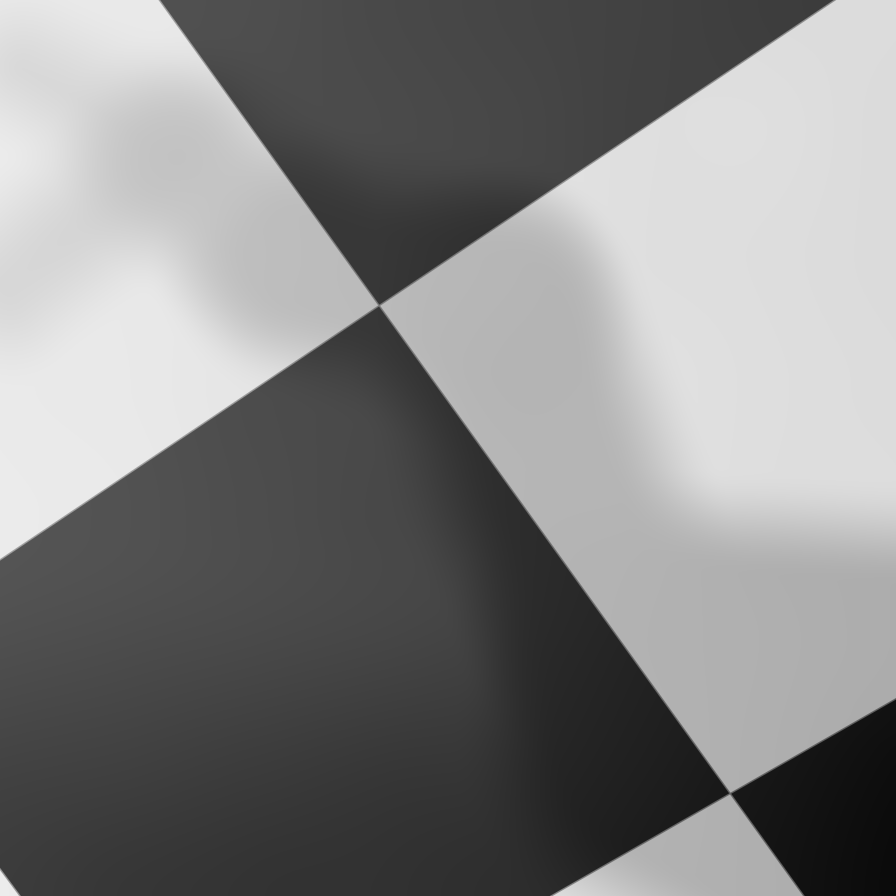
Reproduce this pattern procedurally as a WebGL 2 fragment shader.

```glsl
#version 300 es
precision highp float;

uniform vec2 u_resolution;
out vec4 outColor;

float hash(vec2 cell) {
    return fract(sin(dot(cell, vec2(127.1, 311.7))) * 43758.5);
}

float valueNoise(vec2 p) {
    vec2 cell = floor(p);
    vec2 f = fract(p);
    f = f * f * (3.0 - 2.0 * f);
    float low = mix(hash(cell), hash(cell + vec2(1.0, 0.0)), f.x);
    float high = mix(hash(cell + vec2(0.0, 1.0)), hash(cell + vec2(1.0)), f.x);
    return mix(low, high, f.y);
}

// Tilted board: integer values of the result are the tile borders
vec2 boardCoords(vec2 p, vec2 corner) {
    vec2 q = p - corner;
    float depth = 1.0 + dot(q, vec2(0.076, 0.078));
    float across = 0.755 * dot(q, vec2(1.39, 1.0));
    float along = 1.223 * dot(q, vec2(-0.6705, 1.0));
    return vec2(across, along) / depth;
}

// Alternates between +1 and -1 per tile, passing softly through zero
float softParity(float c, float edge) {
    float borderDistance = 0.5 - abs(fract(c) - 0.5);
    float parity = 1.0 - 2.0 * mod(floor(c), 2.0);
    return parity * smoothstep(0.0, edge, borderDistance);
}

float segmentDistance(vec2 p, vec2 a, vec2 b) {
    vec2 ab = b - a;
    float t = clamp(dot(p - a, ab) / dot(ab, ab), 0.0, 1.0);
    return length(p - a - t * ab);
}

// Light left over beside one blurred shadow stroke
float strokeLight(vec2 p, vec2 a, vec2 b, float radius, float strength) {
    float feather = 0.06;
    float d = segmentDistance(p, a, b);
    return 1.0 - strength * (1.0 - smoothstep(radius - feather, radius + feather, d));
}

float shadowAmount(vec2 p) {
    float light = 1.0;
    // Broad diagonal shadow
    light *= strokeLight(p, vec2(0.34, 0.71), vec2(0.55, 0.65), 0.11, 0.9);
    light *= strokeLight(p, vec2(0.55, 0.65), vec2(0.69, 0.30), 0.12, 0.95);
    light *= strokeLight(p, vec2(0.69, 0.30), vec2(1.05, 0.27), 0.13, 1.0);
    light *= strokeLight(p, vec2(0.73, 0.17), vec2(1.05, 0.00), 0.17, 1.0);
    // Fainter branches at the upper left
    light *= strokeLight(p, vec2(0.20, 0.83), vec2(0.34, 0.71), 0.09, 0.6);
    light *= strokeLight(p, vec2(0.00, 0.69), vec2(0.20, 0.83), 0.06, 0.5);
    light *= strokeLight(p, vec2(0.03, 0.93), vec2(0.20, 0.83), 0.05, 0.45);
    return 1.0 - light;
}

float paleTone(vec2 p, float shadow) {
    float lit = 0.92 - 0.06 * p.x;
    float shaded = 0.76 - 0.09 * p.x;
    return mix(lit, shaded, shadow);
}

float darkTone(vec2 p, float shadow) {
    float lowFade = 1.0 - smoothstep(0.0, 0.4, p.y);
    float lit = 0.33 - 0.10 * p.x - 0.10 * lowFade;
    float shaded = 0.21 - 0.22 * max(0.0, p.x - 0.42) - 0.04 * lowFade;
    return mix(lit, shaded, shadow);
}

void main() {
    vec2 p = gl_FragCoord.xy / u_resolution;
    vec2 board = boardCoords(p, vec2(0.4232, 0.6589));
    vec2 edge = max(vec2(0.002), fwidth(board));

    // Warped edges keep the shadow uneven
    vec2 warp = vec2(valueNoise(p * 5.0), valueNoise(p * 5.0 + 17.0)) - 0.5;
    float shadow = shadowAmount(p + 0.025 * warp);

    // Checker tiles
    float checker = softParity(board.x, edge.x) * softParity(board.y, edge.y);
    float tone = mix(paleTone(p, shadow), darkTone(p, shadow), 0.5 + 0.5 * checker);

    tone += 0.012 * (valueNoise(p * 7.0 + 5.0) - 0.5);
    outColor = vec4(vec3(tone), 1.0);
}
```
